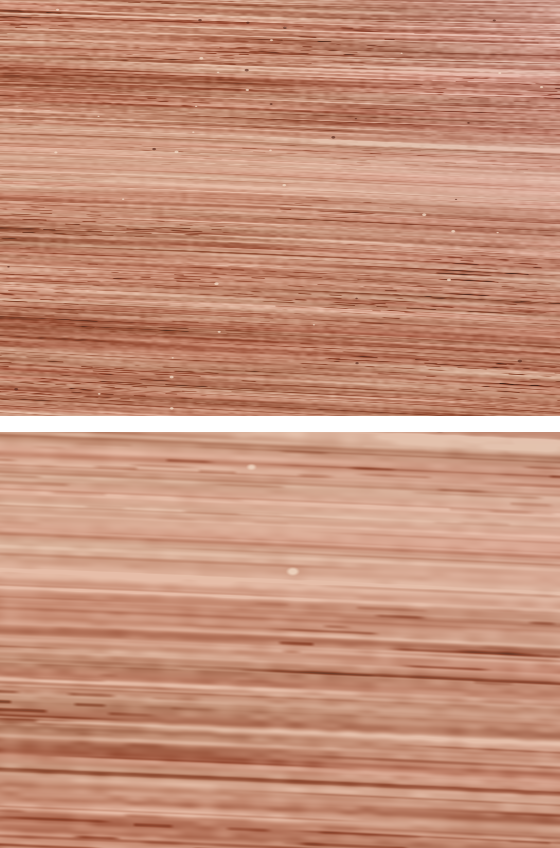
Top, the full canvas; bottom, a detail of the centre.
A Shadertoy shader for this texture:

```glsl
float hash(vec2 p) {
    vec3 q = fract(vec3(p.xyx) * 0.1031);
    q += dot(q, q.yzx + 33.33);
    return fract((q.x + q.y) * q.z);
}

float noise(vec2 p) {
    vec2 cell = floor(p), f = fract(p);
    f = f * f * (3.0 - 2.0 * f);
    float low = mix(hash(cell), hash(cell + vec2(1, 0)), f.x);
    float high = mix(hash(cell + vec2(0, 1)), hash(cell + vec2(1, 1)), f.x);
    return mix(low, high, f.y);
}

// Noise stretched along the grain, centred on zero
float streak(vec2 grain, float along, float across) {
    return noise(grain * vec2(along, across) + across) - 0.5;
}

// Thin sharp lines, one per row, broken into pieces along the grain
float lines(vec2 grain, float rows, float along, float width, float cover) {
    float row = floor(grain.y * rows);
    float centre = 0.3 + 0.4 * hash(vec2(row, rows));
    float d = abs(fract(grain.y * rows) - centre) / rows;
    float x = grain.x * along + 20.0 * hash(vec2(row + 5.0, rows));
    float strength = noise(vec2(x, row * 3.0 + 0.0));
    float soft = 0.0011;
    float mask = 1.0 - smoothstep(width - soft, width + soft, d);
    return mask * smoothstep(1.0 - cover, 1.15 - cover, strength);
}

// Sparse elongated specks, one candidate per cell
float flecks(vec2 p, float seed, float density) {
    vec2 grid = vec2(18.0, 26.0);
    vec2 cell = floor(p * grid);
    vec2 key = cell + seed;
    vec2 jitter = 0.25 + 0.5 * vec2(hash(key + 7.1), hash(key + 19.7));
    vec2 d = p - (cell + jitter) / grid;
    float radius = mix(0.0012, 0.0032, hash(key + 31.3));
    float mask = 1.0 - smoothstep(radius - 0.0012, radius + 0.0015, length(d * vec2(0.65, 1.0)));
    return mask * step(hash(key + 43.9), density);
}

float band(float y, float centre, float width) {
    float d = (y - centre) / width;
    return exp(-d * d);
}

// Broad pale and dark layers of the board
float layers(float y) {
    float tone = 0.51;
    tone += 0.22 * band(y, 0.62, 0.08) + 0.11 * band(y, 0.48, 0.04);
    tone += 0.12 * band(y, 0.58, 0.012) + 0.24 * band(y, 0.0, 0.025);
    tone -= 0.17 * band(y, 0.79, 0.06) + 0.20 * band(y, 0.22, 0.03);
    tone -= 0.08 * band(y, 0.09, 0.05) + 0.24 * band(y, 0.525, 0.007);
    tone += 0.20 * band(y, 0.69, 0.005) - 0.36 * band(y, 0.679, 0.0022);
    return tone;
}

void mainImage(out vec4 fragColor, in vec2 fragCoord) {
    vec2 p = fragCoord / iResolution.y;

    // Grain fans out, sloping more steeply toward the bottom
    vec2 grain = p;
    grain.y += p.x * mix(0.054, 0.026, p.y) + 0.0015 * sin(p.x * 4.0 + p.y * 5.0);
    float upper = smoothstep(0.67, 0.74, grain.y);
    float calm = band(grain.y, 0.61, 0.08);

    // Fine fibres, strongest in the upper part
    float fibres = 0.22 * streak(grain, 0.8, 47.0)
                 + 0.38 * streak(grain, 1.2, 112.0)
                 + 0.46 * streak(grain, 1.8, 181.0)
                 + 0.46 * streak(grain, 3.5, 247.0)
                 + 0.26 * streak(grain, 70.0, 235.0);
    float contrast = mix(0.88, 1.1, upper) * (1.0 - 0.5 * calm);
    float tone = layers(grain.y) + 0.18 * streak(grain, 0.8, 16.0) + contrast * fibres;

    // Long pale threads, dark hairlines and clustered short pores
    float threads = lines(grain, 67.0, 0.7, 0.0013, 0.5) + 0.7 * lines(grain, 103.0, 1.6, 0.0009, 0.4);
    tone += threads * mix(0.13, 0.36, upper);
    float hairlines = lines(grain, 59.0, 1.4, 0.0011, 0.42) + lines(grain, 97.0, 2.6, 0.0008, 0.4);
    tone -= 0.34 * hairlines * (1.0 - 0.45 * calm);
    float cluster = smoothstep(-0.1, 0.25, streak(grain, 2.5, 17.0));
    float pores = lines(grain, 127.0, 26.0, 0.0012, 0.35) + lines(grain, 89.0, 15.0, 0.001, 0.3);
    tone -= 0.55 * pores * cluster * (1.0 - 0.7 * calm);
    tone += 0.10 * smoothstep(0.7, 1.4, p.x) * upper;

    // Wood colours from dark to pale, drifting between red and tan
    vec3 color = mix(vec3(0.57, 0.29, 0.19), vec3(0.76, 0.535, 0.435), clamp(tone * 2.0, 0.0, 1.0));
    color = mix(color, vec3(0.90, 0.745, 0.66), clamp(tone * 2.0 - 1.0, 0.0, 1.0));
    color *= 1.0 + 0.9 * max(min(tone, 0.0), -0.6);
    float redness = 0.4 * streak(grain, 1.2, 23.0) + 0.8 * streak(grain, 2.0, 96.0);
    color += redness * vec3(0.025, -0.035, -0.025);
    color += vec3(0.0, 0.0, 0.04) * smoothstep(0.5, 1.4, p.x) * p.y;

    // Scattered specks
    color = mix(color, vec3(0.95, 0.86, 0.78), 0.8 * flecks(p, 3.0, mix(0.04, 0.07, upper)));
    color = mix(color, vec3(0.34, 0.15, 0.10), 0.7 * flecks(p, 71.0, mix(0.02, 0.05, upper)));

    fragColor = vec4(clamp(color, 0.0, 1.0), 1.0);
}
```
